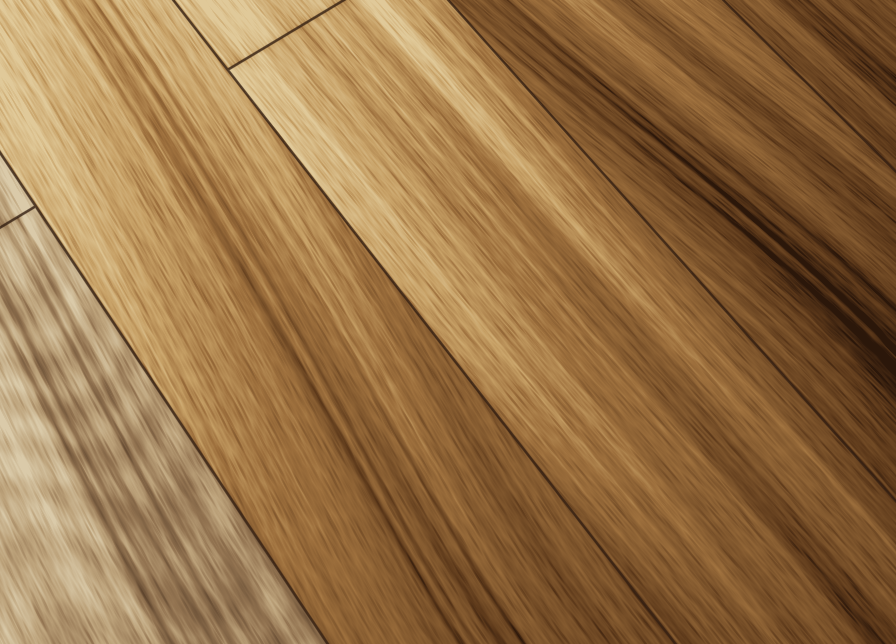
Reproduce this texture procedurally as a Shadertoy shader.

```glsl
// Diagonal wooden floor planks in slight perspective, with flowing grain and soft light.

// Layout, in units of canvas height (y measured down from the top edge)
const float SEAM_START = 0.158;      // left offset of the first seam
const float SEAM_SLANT = 0.667;      // sideways run of that seam per unit of height
const float PLANK_WIDTH = 0.427;
const float PLANK_SPREAD = 0.113;    // widening towards the viewer
const float JOINT_SLANT = 0.6;
const float JOINT_START = 0.337;
const float PLANK_LENGTH = 3.0;
const float SEAM_HALF_WIDTH = 0.0016;

// Light and wear
const float LIGHT_LEVEL = 0.99;
const vec2 LIGHT_FALLOFF = vec2(0.43, 0.24);
const float GRAIN_DEPTH = 0.085;
const float PORE_DEPTH = 0.10;
const float FIBRE_DEPTH = 0.10;
const float CURL_DEPTH = 0.05;

// Character of the five planks, from left to right
const float PLANK_TONE[5] = float[5](0.10, 0.0, 0.14, -0.03, -0.09);
const float VEIN_START[5] = float[5](0.80, 0.71, 0.50, 0.07, 0.35);
const float VEIN_BEND[5] = float[5](-0.15, -0.27, 0.04, 0.36, 0.15);
const float VEIN_DEPTH[5] = float[5](0.26, 0.24, 0.04, 0.30, 0.12);

// Wood tones from dark to light
const vec3 WOOD[6] = vec3[6](
    vec3(0.17, 0.09, 0.04), vec3(0.36, 0.22, 0.10), vec3(0.49, 0.33, 0.17),
    vec3(0.62, 0.44, 0.24), vec3(0.78, 0.63, 0.40), vec3(0.88, 0.79, 0.60));
const vec3 SEAM_COLOR = vec3(0.20, 0.12, 0.07);
const float ASHEN = 0.32;            // greyness of the leftmost plank

vec2 hash2(vec2 p) {
    vec3 q = fract(p.xyx * vec3(0.1031, 0.1030, 0.0973));
    q += dot(q, q.yzx + 33.33);
    return fract((q.xx + q.yz) * q.zy);
}

// Distance to the nearest scattered point
float cellular(vec2 p) {
    vec2 cell = floor(p);
    float nearest = 2.0;
    for (int y = -1; y <= 1; y++)
        for (int x = -1; x <= 1; x++) {
            vec2 c = cell + vec2(x, y);
            nearest = min(nearest, length(c + hash2(c) - p));
        }
    return nearest;
}

// Layered sines: streaks across u that drift slowly along v
float streaks(float u, float v, float seed) {
    float sum = 0.0, freq = 11.0, amp = 0.55;
    for (int i = 0; i < 7; i++) {
        float drift = 1.4 * sin(1.7 * v + freq + seed);
        float uneven = 1.8 * sin(0.37 * freq * u + 3.0 * seed + 0.9 * v);
        sum += amp * sin(freq * u + drift + uneven);
        freq *= 1.71;
        amp *= 0.87;
    }
    return sum;
}

// Bundle of dark growth lines around a plank's heart
float veins(float offset, float v, float seed) {
    float sum = 0.45 * exp(-pow(offset / 0.13, 2.0));
    for (int i = 0; i < 5; i++) {
        float n = float(i) - 2.0;
        float d = offset - 0.062 * n - 0.012 * sin(3.0 * v + 2.3 * n + seed);
        float fade = 0.6 + 0.4 * sin(2.6 * v + 1.9 * n + seed);
        sum += fade * exp(-pow(d / 0.013, 2.0));
    }
    return sum;
}

vec3 woodColor(float tone) {
    float t = clamp(tone, 0.0, 1.0) * 5.0;
    int i = min(int(t), 4);
    return mix(WOOD[i], WOOD[i + 1], t - float(i));
}

void mainImage(out vec4 fragColor, in vec2 fragCoord) {
    float pixel = 1.0 / iResolution.y;
    vec2 p = vec2(fragCoord.x, iResolution.y - fragCoord.y) * pixel;

    // Plank coordinates: u across, v along
    float width = PLANK_WIDTH + PLANK_SPREAD * p.y;
    float across = (p.x + SEAM_START - SEAM_SLANT * p.y) / width;
    float plank = floor(across), u = across - plank;
    float v = p.y + JOINT_SLANT * p.x;
    float stagger = mod(plank, 2.0) < 0.5 ? 0.5 * PLANK_LENGTH : 0.0;
    float along = (v - JOINT_START + 0.0165 * plank + stagger) / PLANK_LENGTH;
    float seed = 2.7 * plank + 5.3 * floor(along);
    int id = clamp(int(plank) + 1, 0, 4);

    // Grain follows the bend of each plank
    float flow = u - VEIN_BEND[id] * smoothstep(0.0, 1.5, v) + 0.008 * sin(5.0 * v + seed);
    float tone = LIGHT_LEVEL - dot(p, LIGHT_FALLOFF) + PLANK_TONE[id];
    tone += GRAIN_DEPTH * streaks(flow, v, seed);
    tone -= VEIN_DEPTH[id] * veins(flow - VEIN_START[id], v, seed);
    tone -= PORE_DEPTH * smoothstep(0.32, 0.08, cellular(vec2(flow * 48.0, v * 7.0) + seed * 17.0));
    tone += FIBRE_DEPTH * (cellular(vec2(flow * 95.0, v * 26.0) + seed * 31.0) - 0.5);
    float ashen = 1.0 - step(0.0, plank);
    tone += ashen * CURL_DEPTH * sin(48.0 * v + 5.0 * sin(6.0 * u) + 2.0 * sin(9.0 * v));

    // Seams, end joints and the thin lit bevel beside them
    float seam = min(u, 1.0 - u) * width / 1.26;
    float joint = abs(along - round(along)) * PLANK_LENGTH / 1.17;
    float gap = min(seam, joint);
    float bevel = exp(-pow((u * width / 1.26 - 0.005) / 0.002, 2.0));
    tone += 0.16 * bevel * (0.5 + 0.5 * sin(4.0 * v + plank));
    tone -= 0.10 * exp(-gap / 0.006);

    vec3 color = woodColor(tone);
    color = mix(color, vec3(dot(color, vec3(0.4, 0.45, 0.15))), ASHEN * ashen);
    float line = 1.0 - smoothstep(SEAM_HALF_WIDTH - pixel * 0.5, SEAM_HALF_WIDTH + pixel, gap);
    fragColor = vec4(mix(color, SEAM_COLOR, 0.8 * line), 1.0);
}
```
